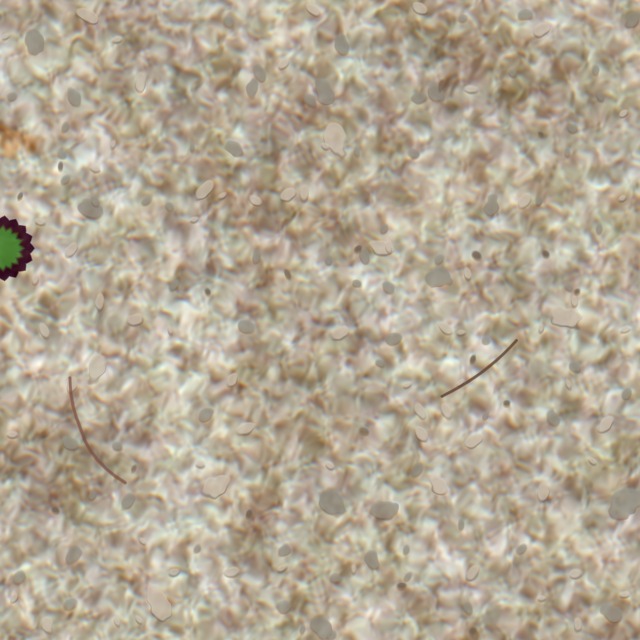
A Shadertoy shader for this texture:

```glsl
// Weathered sandy concrete: soft gritty noise in tan, brown and pale grey,
// with slightly offset colour channels that fringe grains pink and green.
// Scattered pebbles, dark specks, two thin twigs and a leaf lie on top.

float hash(vec2 p) {
    vec3 q = fract(p.xyx * 0.1031);
    q += dot(q, q.yzx + 33.33);
    return fract((q.x + q.y) * q.z);
}

vec2 hash2(vec2 p) {
    return vec2(hash(p + 17.3), hash(p + 71.9));
}

mat2 rotate(float a) {
    return mat2(cos(a), sin(a), -sin(a), cos(a));
}

float noise(vec2 p) {
    vec2 i = floor(p), f = fract(p);
    f = f * f * (3.0 - 2.0 * f);
    return mix(mix(hash(i), hash(i + vec2(1, 0)), f.x),
               mix(hash(i + vec2(0, 1)), hash(i + vec2(1, 1)), f.x), f.y);
}

// Zero-centred brightness of the grit, from broad stains to fine sand
float grit(vec2 p) {
    p += 0.012 * (vec2(noise(p * 42.0 + 9.0), noise(p * 42.0 + 57.0)) - 0.5);
    float t = 0.34 * (noise(p * 7.0 + 3.0) - 0.5);
    t += 0.42 * (noise(rotate(0.6) * p * vec2(36.0) + 120.0) - 0.5);
    t += 0.58 * (noise(rotate(1.1) * p * 72.0 + 240.0) - 0.5);
    t += 0.42 * (noise(rotate(2.0) * p * 135.0 + 460.0) - 0.5);
    return t;
}

// Scattered stones: one candidate per cell, each with a shadow underneath
vec3 addStones(vec3 col, vec2 uv, float cells, float chance, float size, float dark) {
    vec2 home = floor(uv * cells);
    for (int k = 0; k < 9; k++) {
        vec2 id = home + vec2(k % 3 - 1, k / 3 - 1);
        if (hash(id + cells) > chance) continue;
        vec2 rnd = hash2(id + cells * 3.0);
        vec2 d = uv - (id + 0.2 + 0.6 * rnd) / cells;
        float r = size * mix(0.45, 1.0, rnd.x * rnd.x);
        vec2 shape = vec2(1.0, mix(1.3, 1.9, rnd.y));
        mat2 turn = rotate(6.28 * hash(id + 5.7));
        float wobble = 0.5 * (noise(uv * 95.0 + id) - 0.5);
        float body = length(turn * d * shape) / r - 1.0 + wobble;
        float under = length(turn * (d + vec2(0.0, 0.0035)) * shape) / r - 1.0 + wobble;
        float soft = 0.003 / r;
        vec3 stone = mix(vec3(0.59, 0.58, 0.54), vec3(0.80, 0.76, 0.70), step(0.5, rnd.y));
        stone = mix(stone + 0.15 * (col - 0.65), vec3(0.38, 0.30, 0.23), dark);
        col = mix(col, vec3(0.43, 0.34, 0.27), 0.45 * (1.0 - smoothstep(-soft, soft, under)));
        col = mix(col, stone, 0.8 * (1.0 - smoothstep(-soft, soft, body)));
    }
    return col;
}

// Distance to a quadratic curve, taken over short straight pieces
float curveDistance(vec2 p, vec2 a, vec2 b, vec2 c) {
    float best = 1.0;
    vec2 last = a;
    for (int i = 1; i <= 10; i++) {
        float t = float(i) / 10.0;
        vec2 next = mix(mix(a, b, t), mix(b, c, t), t);
        vec2 e = next - last, d = p - last;
        best = min(best, length(d - e * clamp(dot(d, e) / dot(e, e), 0.0, 1.0)));
        last = next;
    }
    return best;
}

void mainImage(out vec4 fragColor, in vec2 fragCoord) {
    vec2 uv = fragCoord / iResolution.y;

    // Grit with shifted red and blue
    vec2 fringe = vec2(0.0007, 0.0020);
    vec3 tone = vec3(grit(uv + fringe), grit(uv), grit(uv - fringe));
    vec3 col = vec3(0.702, 0.658, 0.582) + tone * vec3(0.38, 0.46, 0.50);

    // Blotches of pink, green and warm earth
    col += vec3(0.03, -0.04, -0.01) * (noise(uv * 48.0 + 700.0) - 0.5);
    col += vec3(0.01, -0.01, -0.07) * (noise(uv * 26.0 + 900.0) - 0.5);

    // Pebbles and dark specks
    col = addStones(col, uv, 11.0, 0.28, 0.029, 0.0);
    col = addStones(col, uv, 24.0, 0.20, 0.014, 0.0);
    col = addStones(col, uv, 17.0, 0.09, 0.009, 0.7);

    // Twigs
    float wiggle = 0.004 * (noise(uv * 30.0) - 0.5);
    float twig = curveDistance(uv + wiggle, vec2(0.69, 0.380), vec2(0.76, 0.415), vec2(0.806, 0.467));
    col = mix(col, vec3(0.36, 0.25, 0.18), 0.8 * (1.0 - smoothstep(0.0008, 0.0036, twig)));
    float stem = curveDistance(uv + wiggle, vec2(0.110, 0.41), vec2(0.113, 0.295), vec2(0.195, 0.245));
    col = mix(col, vec3(0.48, 0.29, 0.24), 0.7 * (1.0 - smoothstep(0.0008, 0.0038, stem)));

    // Rusty debris by the left edge
    float rust = length((uv - vec2(0.02, 0.783)) * vec2(1.0, 1.5)) + 0.03 * (noise(uv * 60.0) - 0.5);
    col = mix(col, vec3(0.58, 0.39, 0.20) + 0.5 * tone, 0.8 * (1.0 - smoothstep(0.022, 0.042, rust)));

    // Green leaf with a dark toothed rim
    vec2 leaf = uv - vec2(0.0, 0.612);
    float angle = atan(leaf.y, leaf.x);
    float teeth = 0.006 * abs(fract(angle * 2.8) - 0.5) * 2.0;
    float edge = length(leaf * vec2(1.0, 1.05)) - 0.048 - teeth;
    vec3 blade = mix(vec3(0.30, 0.50, 0.20), vec3(0.22, 0.06, 0.13), smoothstep(-0.022, -0.012, edge));
    col = mix(col, blade + 0.15 * tone, 1.0 - smoothstep(-0.002, 0.002, edge));

    fragColor = vec4(clamp(col, 0.0, 1.0), 1.0);
}
```
